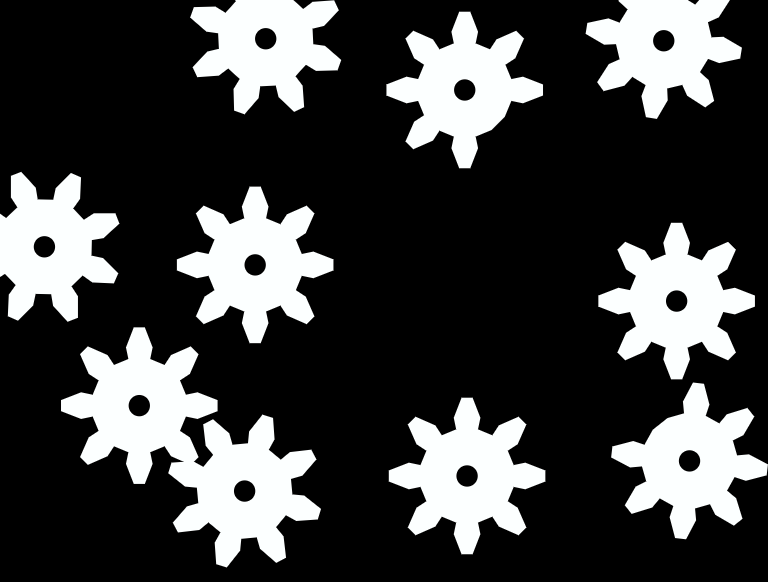
Give the GLSL for this pattern, as a Shadertoy shader.

```glsl
const vec3 BACKGROUND = vec3(0.0);
const vec3 GEAR_COLOR = vec3(0.99, 1.0, 1.0);

// Gear shape, in canvas heights; tooth corners are (radius, half width)
const int TEETH = 8;
const float HOLE_RADIUS = 0.0183;
const float BODY_APOTHEM = 0.0812;
const vec2 TOOTH_NECK = vec2(0.0793, 0.0186);
const vec2 TOOTH_SHOULDER = vec2(0.1, 0.0229);
const vec2 TOOTH_TIP = vec2(0.1345, 0.0095);

// Scatter, in cells of the layout grid
const ivec2 GRID = ivec2(4, 3);
const vec2 JITTER_START = vec2(-0.354, -0.083);
const vec2 JITTER_RANGE = vec2(0.61, 0.518);
const float UPRIGHT_SHARE = 0.4;

const float TAU = 6.2831853;

// Rotates p into the sector around the x axis and reports the sector index
vec2 foldSector(vec2 p, int sectors, out int index) {
    float stepAngle = TAU / float(sectors);
    float angle = atan(p.y, p.x);
    float sector = round(angle / stepAngle);
    index = (int(sector) + sectors) % sectors;
    angle -= sector * stepAngle;
    return length(p) * vec2(cos(angle), sin(angle));
}

// Signed distance to the line from a to b, positive on its left
float lineSide(vec2 p, vec2 a, vec2 b) {
    return dot(p - a, normalize(vec2(a.y - b.y, b.x - a.x)));
}

float toothDistance(vec2 p) {
    p.y = abs(p.y);
    float flank = max(lineSide(p, TOOTH_NECK, TOOTH_SHOULDER),
                      lineSide(p, TOOTH_SHOULDER, TOOTH_TIP));
    return max(flank, p.x - TOOTH_TIP.x);
}

// brokenSlot is the tooth to leave out, or -1 for a whole gear
float gearDistance(vec2 p, float turn, int brokenSlot) {
    float c = cos(turn), s = sin(turn);
    p = vec2(c * p.x + s * p.y, c * p.y - s * p.x);
    int facet, slot;
    float d = foldSector(p, 2 * TEETH, facet).x - BODY_APOTHEM;
    vec2 toothPoint = foldSector(p, TEETH, slot);
    if (slot != brokenSlot) d = min(d, toothDistance(toothPoint));
    return max(d, HOLE_RADIUS - length(p));
}

// Low-discrepancy offset of a gear inside its cell
vec2 cellJitter(vec2 cell) {
    vec2 h = fract(0.95 + vec2(0.26, 0.15) * cell.x + vec2(0.19, -0.35) * cell.y
                   - vec2(0.10, 0.33) * cell.x * cell.y);
    return JITTER_START + JITTER_RANGE * h;
}

void mainImage(out vec4 fragColor, in vec2 fragCoord) {
    vec2 p = fragCoord / iResolution.y;
    vec2 cellSize = vec2(iResolution.x / iResolution.y, 1.0) / vec2(GRID);

    // Union of all gears, one per occupied cell
    float d = 1.0;
    for (int row = 0; row < GRID.y; row++) {
        for (int column = 0; column < GRID.x; column++) {
            if (column + 2 * row == 4) continue; // gaps along a diagonal
            int id = column + GRID.x * row;
            vec2 cell = vec2(column, row);
            vec2 center = (cell + 0.5 + cellJitter(cell)) * cellSize;

            // Some gears stand upright, a few have lost a tooth
            float pick = fract(float(id) * 0.618);
            float turn = step(UPRIGHT_SHARE, pick) * pick * TAU / float(TEETH);
            int brokenSlot = id % 7 == 3 ? (3 * id + 1) % TEETH : -1;
            d = min(d, gearDistance(p - center, turn, brokenSlot));
        }
    }

    // Edges one pixel wide
    float coverage = clamp(0.5 - d * iResolution.y, 0.0, 1.0);
    fragColor = vec4(mix(BACKGROUND, GEAR_COLOR, coverage), 1.0);
}
```
